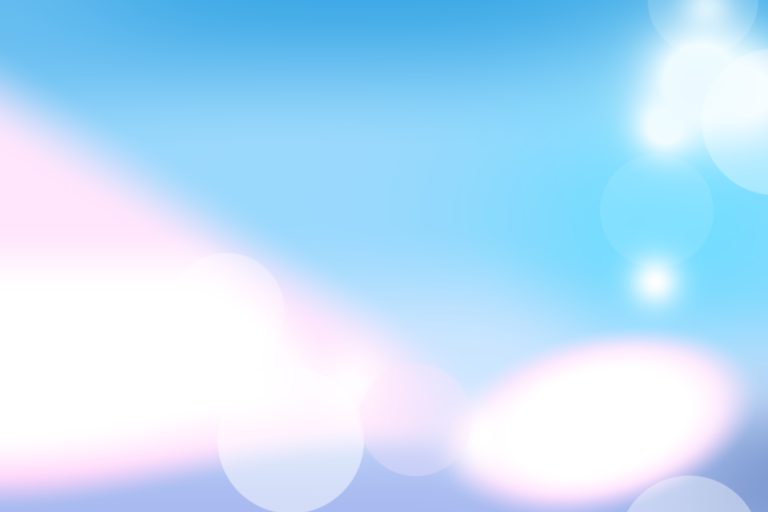
Reproduce this background procedurally as a Shadertoy shader.

```glsl
const vec3 WHITE = vec3(1.0);
const vec3 PINK = vec3(1.0, 0.9, 0.99);

// Bell-shaped falloff around a centre
float bell(vec2 p, vec2 centre, vec2 size) {
    vec2 q = (p - centre) / size;
    return exp(-dot(q, q));
}

vec3 skyColour(vec2 p) {
    vec3 sky = mix(vec3(0.61, 0.85, 0.99), vec3(0.24, 0.66, 0.9), smoothstep(0.7, 1.03, p.y));
    sky = mix(sky, vec3(0.48, 0.78, 0.96), 0.6 * bell(p, vec2(0.0, 1.0), vec2(0.3, 0.25)));
    sky = mix(sky, vec3(0.42, 0.86, 1.0), bell(p, vec2(1.32, 0.58), vec2(0.36, 0.24)));
    sky = mix(sky, vec3(0.8, 0.9, 1.0), smoothstep(0.57, 0.3, p.y + 0.12 * smoothstep(0.9, 1.3, p.x)));
    sky = mix(sky, vec3(0.66, 0.73, 0.94), smoothstep(0.25, 0.0, p.y));
    return mix(sky, vec3(0.5, 0.61, 0.82), bell(p, vec2(1.53, 0.05), vec2(0.2, 0.16)));
}

// Bank of cloud sloping down from the left
vec3 addBank(vec3 col, vec2 p) {
    float top = 0.75 - 0.6 * p.x;
    float under = 0.06 + 0.1 * smoothstep(0.0, 0.75, p.x);
    float fade = smoothstep(1.02, 0.7, p.x);
    float tint = smoothstep(top + 0.17 - 0.06 * p.x, top - 0.04, p.y);
    tint *= smoothstep(under - 0.06, under + 0.02, p.y) * fade;
    col = mix(col, mix(PINK, vec3(1.0, 0.83, 0.98), smoothstep(0.16, 0.04, p.y)), tint);

    float crest = 0.46 - 0.45 * smoothstep(0.35, 0.95, p.x);
    float core = smoothstep(crest + 0.1, crest - 0.04, p.y);
    core *= smoothstep(under - 0.01, under + 0.1, p.y) * smoothstep(0.8, 0.48, p.x);
    return mix(col, WHITE, core);
}

// Tilted oval cloud on the right
vec3 addOval(vec3 col, vec2 p) {
    vec2 q = mat2(0.97, -0.24, 0.24, 0.97) * (p - vec2(1.17, 0.175));
    float reach = length(q / vec2(0.275, 0.152));
    vec3 rim = mix(vec3(1.0, 0.87, 0.99), PINK, smoothstep(0.05, 0.25, p.y));
    col = mix(col, rim, smoothstep(1.2, 0.82, reach));
    return mix(col, WHITE, smoothstep(1.0, 0.62, reach));
}

// Soft round lights: centre, radius, strength
vec3 addGlows(vec3 col, vec2 p) {
    vec4 glows[7] = vec4[](
        vec4(1.37, 0.84, 0.1, 1.7), vec4(1.30, 0.755, 0.058, 1.4),
        vec4(1.46, 0.82, 0.085, 1.3), vec4(1.38, 0.985, 0.05, 0.75),
        vec4(1.28, 0.45, 0.05, 1.0), vec4(0.685, 0.25, 0.07, 0.9),
        vec4(0.945, 0.145, 0.065, 1.0));
    for (int i = 0; i < 7; i++) {
        vec4 g = glows[i];
        float light = g.w * bell(p, g.xy, vec2(g.z));
        col = mix(col, WHITE, min(light, 1.0));
    }
    return mix(col, vec3(0.75, 0.94, 1.0), 0.3 * bell(p, vec2(1.36, 0.83), vec2(0.25)));
}

// Crisp translucent discs: centre, radius, opacity
vec3 addDiscs(vec3 col, vec2 p) {
    vec4 discs[7] = vec4[](
        vec4(1.373, 1.0, 0.108, 0.16), vec4(1.283, 0.588, 0.111, 0.1),
        vec4(1.514, 0.762, 0.143, 0.32), vec4(0.568, 0.14, 0.143, 0.5),
        vec4(0.812, 0.18, 0.11, 0.3), vec4(0.443, 0.394, 0.112, 0.35),
        vec4(1.346, -0.068, 0.139, 0.4));
    float edge = 1.2 / iResolution.y;
    for (int i = 0; i < 7; i++) {
        vec4 d = discs[i];
        float inside = smoothstep(edge, -edge, length(p - d.xy) - d.z);
        vec3 tint = i == 4 ? PINK : WHITE;
        col = mix(col, tint, d.w * inside);
    }
    return col;
}

void mainImage(out vec4 fragColor, in vec2 fragCoord) {
    vec2 p = fragCoord / iResolution.xy * vec2(1.5, 1.0);
    vec3 col = skyColour(p);
    col = addBank(col, p);
    col = addOval(col, p);
    col = addGlows(col, p);
    col = addDiscs(col, p);
    fragColor = vec4(col, 1.0);
}
```
